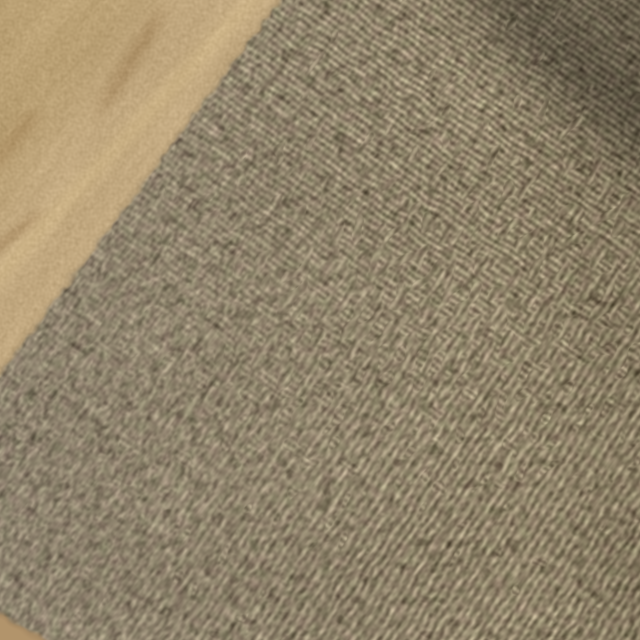
Give the GLSL for this texture, as a Shadertoy shader.

```glsl
// Coarse woven fabric lying diagonally across pale wood, with a soft shaded corner.

vec2 hashGradient(vec2 cell) {
    vec2 h = vec2(dot(cell, vec2(127.1, 311.7)), dot(cell, vec2(269.5, 183.3)));
    return fract(sin(h) * 43758.5) * 2.0 - 1.0;
}

float gradientNoise(vec2 p) {
    vec2 i = floor(p), f = fract(p);
    vec2 u = f * f * f * (f * (f * 6.0 - 15.0) + 10.0);
    float low = mix(dot(hashGradient(i), f),
                    dot(hashGradient(i + vec2(1, 0)), f - vec2(1, 0)), u.x);
    float high = mix(dot(hashGradient(i + vec2(0, 1)), f - vec2(0, 1)),
                     dot(hashGradient(i + vec2(1, 1)), f - vec2(1, 1)), u.x);
    return mix(low, high, u.y);
}

// Soft stroke between two points, from 0 outside to 1 on its axis
float streak(vec2 p, vec2 a, vec2 b, float width) {
    vec2 ab = b - a;
    float t = clamp(dot(p - a, ab) / dot(ab, ab), 0.0, 1.0);
    float d = length(p - a - ab * t) / width;
    return exp(-d * d) * smoothstep(0.0, 0.3, t) * smoothstep(1.0, 0.7, t);
}

vec3 woodColor(vec2 p, float edgeDistance) {
    vec2 grain = vec2(dot(p, vec2(0.8, -0.6)), dot(p, vec2(0.6, 0.8)));
    vec3 color = mix(vec3(0.725, 0.625, 0.45), vec3(0.765, 0.665, 0.505),
                     smoothstep(-0.24, -0.08, edgeDistance));
    color += 0.045 * gradientNoise(grain * vec2(22.0, 4.0) + 3.0);
    color += 0.03 * gradientNoise(grain * vec2(70.0, 9.0));
    // Pale ridge and darker grain marks
    color += vec3(0.022, 0.022, 0.008) * streak(p, vec2(-0.25, 0.30), vec2(0.56, 1.18), 0.016);
    color -= vec3(0.07, 0.08, 0.08) * streak(p, vec2(0.14, 0.80), vec2(0.27, 1.01), 0.014);
    color -= vec3(0.06, 0.07, 0.07) * streak(p, vec2(-0.06, 0.57), vec2(0.08, 0.68), 0.010);
    color -= vec3(0.05, 0.06, 0.06) * streak(p, vec2(-0.03, 0.72), vec2(0.07, 0.84), 0.016);
    return color + 0.06 * gradientNoise(p * 170.0) + 0.03 * gradientNoise(p * 80.0);
}

vec3 fabricColor(vec2 p, float edgeDistance) {
    // Threads bend slightly and cross in two diagonal directions
    vec2 bent = p + 0.006 * vec2(gradientNoise(p * 23.0), gradientNoise(p * 23.0 + 40.0));
    float falling = sin(6.2832 * 92.0 * dot(bent, vec2(0.57, 0.82)));
    float rising = sin(6.2832 * 78.0 * dot(bent, vec2(0.84, -0.54)));
    vec2 yarn = vec2(dot(p, vec2(0.8, -0.6)), dot(p, vec2(0.6, 0.8)));
    float patches = gradientNoise(yarn * vec2(58.0, 34.0) + 17.0);
    float risingShare = smoothstep(0.13, -0.13, p.y - 0.42 - 0.15 * p.x + 1.1 * patches);
    float threads = mix(falling, rising, risingShare);
    float clarity = smoothstep(0.0, 0.75, p.x + 0.25 * abs(p.y - 0.45) - 0.12);

    // Uneven yarn: short tufts, fine fibres and dark gaps
    float tufts = gradientNoise(yarn * vec2(78.0, 46.0));
    float fibres = gradientNoise(yarn * vec2(145.0, 95.0) + 9.0);
    float gaps = smoothstep(0.05, 0.42, gradientNoise(p * vec2(48.0, 56.0) + 71.0));
    float tone = 0.14 * tufts + 0.18 * fibres - 0.085 * gaps;
    tone += threads * mix(0.026, 0.076, clarity) * (1.0 + 0.9 * tufts);
    tone += 0.04 * gradientNoise(p * 5.0 + 5.0);

    vec3 color = mix(vec3(0.560, 0.517, 0.437), vec3(0.572, 0.522, 0.417), p.x);
    color += tone * vec3(1.0, 0.98, 0.87);
    color += vec3(0.03, -0.008, 0.022) * gradientNoise(p * 52.0 + 31.0);

    // Seam folded along the wooden border
    float seam = (edgeDistance - 0.065) / 0.006;
    color -= 0.025 * exp(-seam * seam) * smoothstep(0.25, 0.5, p.y);

    // Shaded fold at the upper right
    float fold = dot(p - vec2(0.76, 1.0), vec2(0.62, 0.78));
    float shade = smoothstep(-0.14, 0.04, fold) * smoothstep(0.60, 0.86, p.x);
    float crease = fold / 0.05;
    color *= 1.0 - 0.25 * shade - 0.08 * exp(-crease * crease) * smoothstep(0.68, 0.82, p.x);
    return color * (1.0 - 0.07 * smoothstep(0.75, 1.05, p.x));
}

void mainImage(out vec4 fragColor, in vec2 fragCoord) {
    vec2 p = fragCoord / iResolution.xy;
    float soft = 0.003 + 1.0 / iResolution.y;

    // Signed distances from the upper border and the lower left corner
    float fray = 0.008 * gradientNoise(p * 55.0);
    float upper = dot(p - vec2(0.0, 0.414), vec2(0.80, -0.60)) + fray;
    float lower = dot(p - vec2(0.0, 0.043), vec2(0.52, 0.854)) + fray;
    float cover = smoothstep(-soft, soft, min(upper, lower));

    vec3 wood = woodColor(p, upper);
    wood = mix(vec3(0.70, 0.58, 0.42), wood, step(0.2, p.y));
    wood *= 1.0 - 0.08 * smoothstep(-0.012, 0.0, min(upper, lower));
    fragColor = vec4(mix(wood, fabricColor(p, upper), cover), 1.0);
}
```
